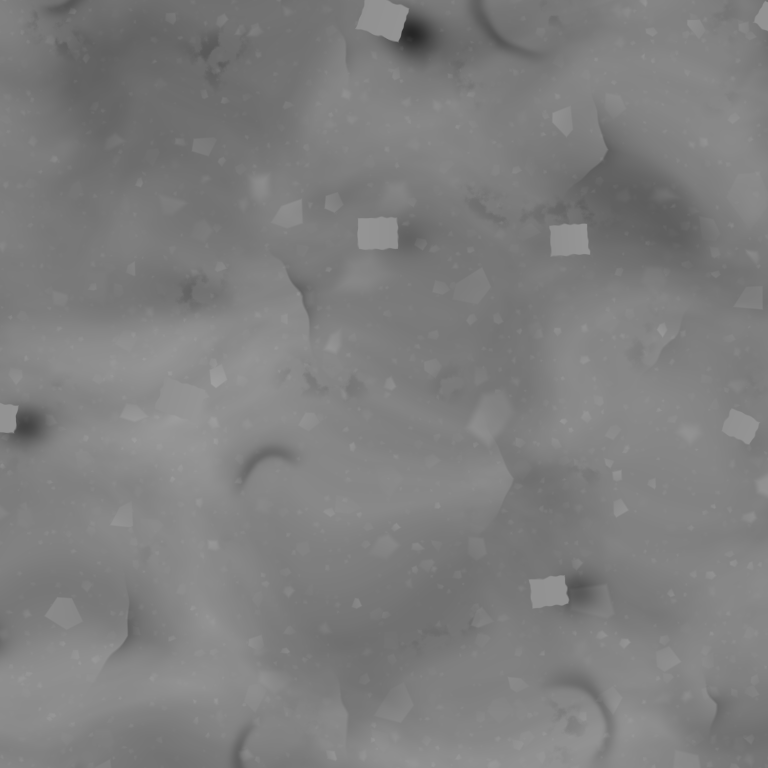
Reproduce this texture map procedurally as a WebGL 1 fragment shader.

```glsl
precision highp float;
// Grey height map of littered ground: soft, sideways-smeared gradient noise
// carries shaded ledges, hollow arcs, flat slabs, angular chips and gritty clumps.
// Every kind of debris is scattered on its own jittered grid.
uniform vec2 u_resolution;

const float BASE_LEVEL = 0.502;
const vec2 GROUND_SCALE = vec2(2.3, 3.7);
const float GROUND_CONTRAST = 0.135;
const float SMUDGE_DEPTH = 0.07;
const float LEDGE_CELLS = 4.0;
const float LEDGE_DEPTH = 0.15;
const float ARC_CELLS = 3.0;
const float ARC_DEPTH = 0.10;
const float SLAB_CELLS = 4.0;
const float SLAB_LEVEL = 0.575;
const float SLAB_SHADOW = 0.26;
const float CHIP_RISE = 0.055;
const float GRIT_DEPTH = 0.07;
const float TAU = 6.28319;

float hash(vec2 p) {
  vec3 q = fract(p.xyx * vec3(0.1031, 0.1030, 0.0973));
  q += dot(q, q.yzx + 33.33);
  return fract((q.x + q.y) * q.z);
}
vec2 hash2(vec2 p) { return vec2(hash(p + 17.3), hash(p + 61.7)); }
vec2 direction(float a) { return vec2(cos(a), sin(a)); }
vec2 turn(vec2 p, float a) {
  vec2 d = direction(a);
  return vec2(dot(p, d), dot(p, vec2(-d.y, d.x)));
}

float slope(vec2 cell, vec2 f) { return dot(direction(TAU * hash(cell)), f); }
float noise(vec2 p) {
  vec2 i = floor(p), f = p - i;
  vec2 w = f * f * f * (f * (f * 6.0 - 15.0) + 10.0);
  vec2 e = vec2(1.0, 0.0);
  return mix(mix(slope(i, f), slope(i + e, f - e), w.x),
             mix(slope(i + e.yx, f - e.yx), slope(i + 1.0, f - 1.0), w.x), w.y);
}
float fbm(vec2 p) {
  float sum = 0.0, gain = 1.0;
  for (int i = 0; i < 5; i++) {
    sum += gain * noise(p);
    p = turn(p, 0.25) * 2.03 + 19.7;
    gain *= 0.47;
  }
  return sum;
}

// Convex five-sided chips, some crisp and some half buried; returns their rise.
float chips(vec2 p, float cells, float share, float px) {
  vec2 g = p * cells + cells * 3.7;
  float rise = 0.0;
  for (int n = 0; n < 9; n++) {
    vec2 id = floor(g) + vec2(mod(float(n), 3.0), floor(float(n) / 3.0)) - 1.0;
    if (hash(id + 5.1) > share) continue;
    vec2 d = g - id - 0.2 - 0.6 * hash2(id);
    float radius = mix(0.10, 0.30, hash(id + 8.9)), dist = -1.0;
    for (int k = 0; k < 5; k++) {
      float s = float(k), a = (s + 0.7 * hash(id + s * 3.1)) * TAU / 5.0;
      dist = max(dist, dot(d, direction(a)) - radius * mix(0.5, 1.0, hash(id + s * 7.7)));
    }
    float soft = px * cells + 0.5 * radius * pow(hash(id + 2.2), 3.0);
    float tilt = 1.0 + 0.4 * turn(d, TAU * hash(id + 4.4)).x / radius;
    float height = mix(0.15, 1.0, pow(hash(id + 9.5), 2.0)) * tilt;
    rise = max(rise, height * (1.0 - smoothstep(-soft, soft, dist)));
  }
  return rise;
}

// Sharp or chevron-shaped edges with a shade trailing off to one side.
float ledges(vec2 p, float px) {
  vec2 g = p * LEDGE_CELLS;
  float shade = 0.0;
  for (int n = 0; n < 9; n++) {
    vec2 id = floor(g) + vec2(mod(float(n), 3.0), floor(float(n) / 3.0)) - 1.0;
    if (hash(id + 31.0) > 0.55) continue;
    vec2 d = turn(g - id - 0.15 - 0.7 * hash2(id + 9.0), 1.4 * (hash(id + 3.0) - 0.5));
    float x = d.x + abs(d.y) * hash(id + 6.0) + 0.04 * noise(d * 7.0 + id);
    float reach = mix(0.07, 0.38, pow(hash(id + 12.0), 2.0));
    float width = mix(0.09, 0.2, hash(id + 14.0)) + 0.06 * max(x, 0.0);
    float across = exp(-d.y * d.y / (width * width)) * smoothstep(1.1, 0.4, length(d));
    float side = smoothstep(-px, px * 2.0, x / LEDGE_CELLS);
    float profile = mix(-0.18 * exp(min(x, 0.0) / 0.12), exp(-max(x, 0.0) / reach), side);
    shade += profile * across * mix(0.3, 1.0, hash(id + 21.0));
  }
  return shade;
}

// Thin dark arcs along the rims of shallow round humps.
float arcs(vec2 p) {
  vec2 g = p * ARC_CELLS + 7.4;
  vec2 id = floor(g), d = g - id - 0.4 - 0.2 * hash2(id);
  float radius = mix(0.12, 0.26, hash(id + 2.0));
  float r = length(d) - radius + 0.06 * noise(g * 5.0);
  float facing = dot(normalize(d + 0.0001), direction(TAU * hash(id + 7.0)));
  float rim = exp(-r * r / (r > 0.0 ? 0.0016 : 0.0005));
  return rim * smoothstep(0.1, 0.95, facing) * step(hash(id + 4.0), 0.6);
}

// Flat tilted blocks laid over the ground, a few with a deep shadow beside them.
float slabs(float level, vec2 p, float px) {
  vec2 g = p * SLAB_CELLS + 2.6;
  vec2 id = floor(g);
  vec2 d = turn(g - id - 0.35 - 0.3 * hash2(id + 40.0), 0.9 * (hash(id + 43.0) - 0.6));
  float present = step(hash(id + 47.0), 0.45);
  vec2 size = vec2(0.10, 0.08) * mix(0.75, 1.15, hash(id + 50.0));
  vec2 q = abs(d) - size;
  float dist = max(q.x, q.y) + 0.012 * noise(d * 25.0 + id);
  vec2 s = (d - vec2(size.x + 0.05, -0.03)) / vec2(0.12, 0.10);
  level -= present * SLAB_SHADOW * pow(hash(id + 53.0), 3.0) * exp(-dot(s, s));
  float face = SLAB_LEVEL + 0.25 * (hash(id + 56.0) - 0.5) * d.x;
  return mix(level, face, present * (1.0 - smoothstep(-px, px, dist / SLAB_CELLS)));
}

void main() {
  vec2 p = gl_FragCoord.xy / u_resolution.y;
  float px = 1.0 / u_resolution.y;

  // Smeared ground with darker smudges
  vec2 warp = vec2(noise(p * 4.0 + 3.0), noise(p * 4.0 + 47.0));
  vec2 q = p * GROUND_SCALE + 0.45 * warp;
  float level = BASE_LEVEL + GROUND_CONTRAST * fbm(q + 11.0);
  level -= SMUDGE_DEPTH * smoothstep(0.12, 0.6, noise(q * 1.9 + 80.0));
  level -= LEDGE_DEPTH * ledges(p, px) + ARC_DEPTH * arcs(p);

  // Ragged grit gathered in small clumps
  float clump = smoothstep(0.28, 0.6, noise(p * 9.0 + 25.0));
  level -= GRIT_DEPTH * clump * smoothstep(-0.1, 0.35, fbm(p * 38.0));

  // Chips from coarse to fine, then slabs on top
  float rise = chips(p, 8.0, 0.35, px);
  rise = max(rise, chips(p, 17.0, 0.4, px));
  rise = max(rise, 0.8 * chips(p, 36.0, 0.4, px));
  rise = max(rise, 0.6 * chips(p, 75.0, 0.35, px));
  level = slabs(level + CHIP_RISE * rise, p, px);

  gl_FragColor = vec4(vec3(clamp(level, 0.0, 1.0)), 1.0);
}
```
